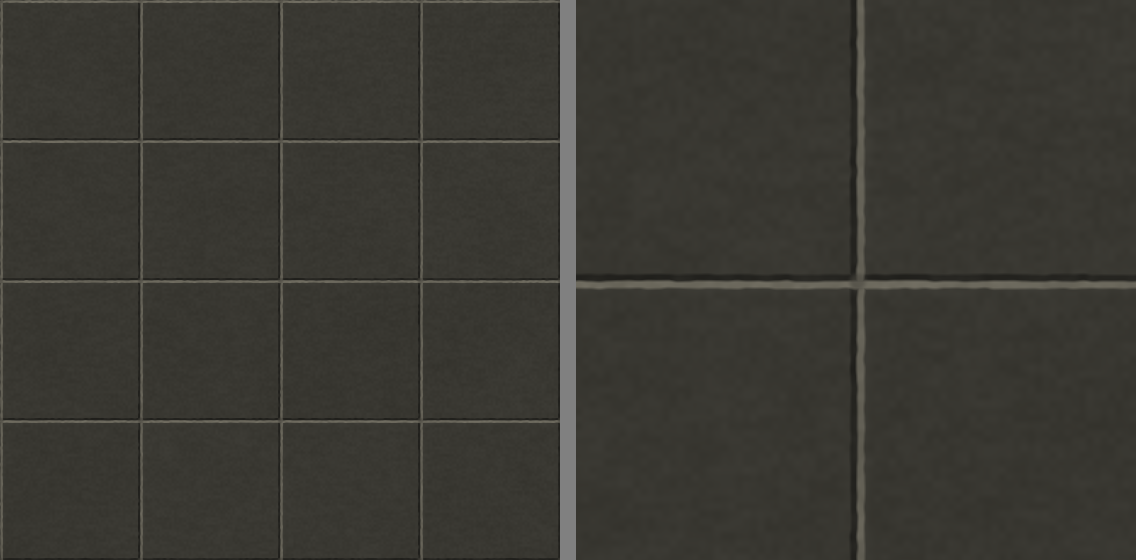
Left: the whole. Right: its middle third, enlarged.
A WebGL 2 fragment shader for this pattern:

```glsl
#version 300 es
precision highp float;
// Four by four dark stone tiles with thin pale grout and a shadowed bevel beside it.
// Joints are box-filtered bands around the cell borders; wrapping value noise
// adds the mottled stone grain, the small tone shifts and the worn joint edges.
uniform vec2 u_resolution;
out vec4 fragColor;

const float TILES = 4.0;

float hash(vec2 cell) {
    uvec2 n = uvec2(cell) * uvec2(1597u, 3571u);
    uint h = (n.x ^ (n.y << 7)) * 2654435u + n.y;
    h = (h ^ (h >> 13)) * 1274126u;
    h = (h ^ (h >> 15)) * 7919u;
    return float((h >> 8) & 65535u) / 65535.0;
}

// Value noise that wraps after a whole number of cells.
float noise(vec2 uv, vec2 cells) {
    vec2 p = uv * cells;
    vec2 i = floor(p);
    vec2 f = fract(p);
    f = f * f * (3.0 - 2.0 * f);
    vec2 a = mod(i, cells);
    vec2 b = mod(i + 1.0, cells);
    return mix(mix(hash(a), hash(vec2(b.x, a.y)), f.x),
               mix(hash(vec2(a.x, b.y)), hash(b), f.x), f.y);
}

// Pixel coverage of the band from lo to hi.
vec2 band(vec2 x, float lo, float hi, float blur) {
    return clamp((min(x + 0.5 * blur, hi) - max(x - 0.5 * blur, lo)) / blur, 0.0, 1.0);
}

void main() {
    vec2 uv = gl_FragCoord.xy / u_resolution;
    vec2 grid = vec2(uv.x, 1.0 - uv.y) * TILES;
    vec2 tile = mod(floor(grid), TILES);
    vec2 offset = fract(grid + 0.5) - 0.5;
    float blur = max(TILES / min(u_resolution.x, u_resolution.y), 0.007);

    // Stone: broad clouds, short horizontal streaks and fine grain
    float clouds = noise(uv, vec2(14.0)) + 0.6 * noise(uv, vec2(37.0)) - 0.8;
    float streaks = noise(uv, vec2(64.0, 150.0)) - 0.5;
    float grain = noise(uv, vec2(230.0)) - 0.5;
    vec3 color = vec3(0.222, 0.217, 0.193);
    color += 0.008 * clouds + 0.014 * streaks + 0.018 * grain;
    color += 0.006 * (hash(tile + 11.0) - 0.5);

    // Shadow on the right and lower tile edges, with small chips
    float chips = noise(uv, vec2(170.0));
    vec2 ragged = offset + 0.004 * (chips - 0.5);
    vec2 shade = band(ragged, -0.013, 0.003, blur);
    color *= 1.0 - 0.38 * max(shade.x, shade.y) * (0.75 + 0.4 * chips);

    // Faint lit bevel beyond the grout
    vec2 bevel = smoothstep(0.045, 0.015, offset) * step(0.0, offset);
    color += 0.012 * max(bevel.x, bevel.y);

    // Pale grout, slightly brighter across than down, unevenly worn
    vec2 grout = band(ragged, 0.003, 0.020, blur);
    float wear = noise(uv, vec2(48.0)) + 0.5 * noise(uv, vec2(190.0));
    float cover = max(grout.x * 0.82, grout.y) * (0.78 + 0.22 * wear);
    vec3 groutColor = vec3(0.435, 0.422, 0.375) + 0.03 * grain;
    color = mix(color, groutColor, clamp(cover, 0.0, 1.0));

    // Joints sink a little where they cross
    float crossing = 1.0 - smoothstep(0.010, 0.028, length(offset - 0.004));
    color = mix(color, vec3(0.29, 0.28, 0.25), 0.55 * crossing);

    fragColor = vec4(color, 1.0);
}
```
